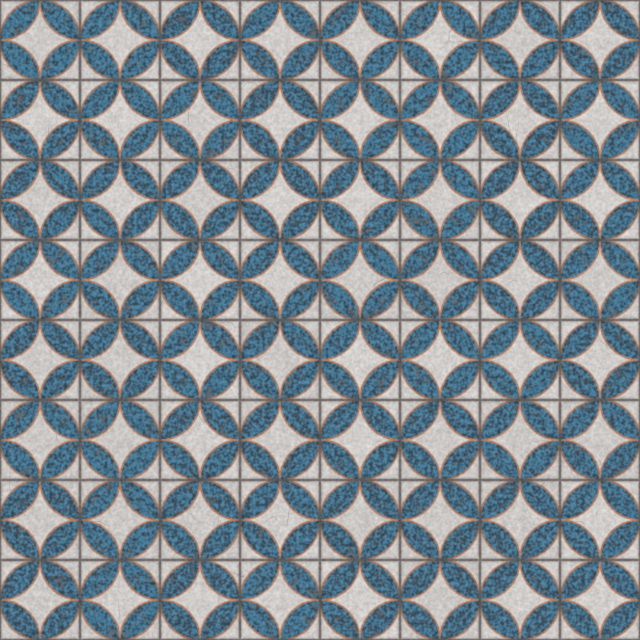
Write a Shadertoy shader that draws this pattern.

```glsl
// Worn cement tiles, eight by eight: four blue petals with copper rims around a pale concave star.

vec2 hash2(vec2 cell) {
    vec3 q = fract(cell.xyx * vec3(0.1031, 0.1030, 0.0973));
    q += dot(q, q.yzx + 33.33);
    return fract((q.xx + q.yz) * q.zy);
}

float cornerSlope(vec2 cell, vec2 offset, vec2 period) {
    float angle = 6.2832 * hash2(mod(cell, period)).x;
    return dot(vec2(cos(angle), sin(angle)), offset);
}

// Gradient noise that wraps after one canvas, roughly -1 to 1
float wrapNoise(vec2 uv, vec2 period) {
    vec2 p = uv * period;
    vec2 i = floor(p), f = fract(p);
    vec2 u = f * f * f * (f * (f * 6.0 - 15.0) + 10.0);
    vec2 e = vec2(0.0, 1.0);
    float low = mix(cornerSlope(i, f, period), cornerSlope(i + e.yx, f - e.yx, period), u.x);
    float high = mix(cornerSlope(i + e.xy, f - e.xy, period), cornerSlope(i + e.yy, f - e.yy, period), u.x);
    return 1.5 * mix(low, high, u.y);
}

// Overlap of the tile's circle with the circle around its nearest corner
float petalDistance(vec2 p) {
    return max(length(p) - 0.5, length(p - 0.5) - 0.5);
}

void mainImage(out vec4 fragColor, in vec2 fragCoord) {
    vec2 uv = fragCoord / iResolution.xy;
    vec2 grid = uv * 8.0;
    vec2 tile = floor(grid);
    vec2 p = abs(fract(grid) - 0.5);
    float soft = max(8.0 / iResolution.y, 0.012);

    // Grain, blotches and a random tone for each tile
    float grain = 0.6 * wrapNoise(uv, vec2(220.0)) + 0.6 * wrapNoise(uv + 0.37, vec2(130.0));
    float blotch = wrapNoise(uv, vec2(48.0)) + 0.5 * wrapNoise(uv + 0.61, vec2(90.0));
    vec2 tone = hash2(tile + 7.0) - 0.5;

    // Pale body with faint stains and hairline scratches
    vec3 color = vec3(0.81, 0.795, 0.785) + 0.07 * grain + 0.025 * blotch + 0.03 * tone.x;
    float scratch = abs(wrapNoise(uv + 0.19, vec2(32.0, 24.0)));
    float scratchMask = smoothstep(0.2, 0.7, wrapNoise(uv + 0.43, vec2(20.0)));
    color -= 0.09 * scratchMask * (1.0 - smoothstep(0.0, 0.06, scratch));

    // Speckled blue petals, worn to grey and brown in places
    float petal = petalDistance(p);
    float pigment = smoothstep(-0.65, 0.45, grain - 0.35 * blotch + 0.25 * tone.y);
    vec3 blue = mix(vec3(0.27, 0.35, 0.41), vec3(0.27, 0.46, 0.57), pigment) + 0.09 * grain;
    float wear = smoothstep(0.35, 1.1, blotch + 0.35 * grain + 0.3 * tone.y);
    blue = mix(blue, vec3(0.42, 0.41, 0.41), 0.6 * wear);
    color = mix(color, blue, 1.0 - smoothstep(-soft, soft, petal));

    // Copper rims, uneven in strength
    float rim = 1.0 - smoothstep(0.012 - soft, 0.012 + soft, abs(petal));
    vec3 copper = vec3(0.70, 0.48, 0.37) + 0.07 * grain;
    color = mix(color, copper, rim * clamp(0.88 - 0.2 * blotch, 0.5, 1.0));

    // Grout joints with a soft shadow on either side
    float edge = 0.5 - max(p.x, p.y);
    float joint = 1.0 - smoothstep(0.015 - soft, 0.015 + soft, edge);
    color *= 1.0 - 0.14 * (1.0 - smoothstep(0.0, 0.06, edge));
    vec3 grout = mix(vec3(0.42, 0.39, 0.375), vec3(0.29, 0.32, 0.34), 1.0 - smoothstep(-0.02, 0.03, petal));
    color = mix(color, grout + 0.05 * grain, 0.88 * joint);

    fragColor = vec4(clamp(color, 0.0, 1.0), 1.0);
}
```
